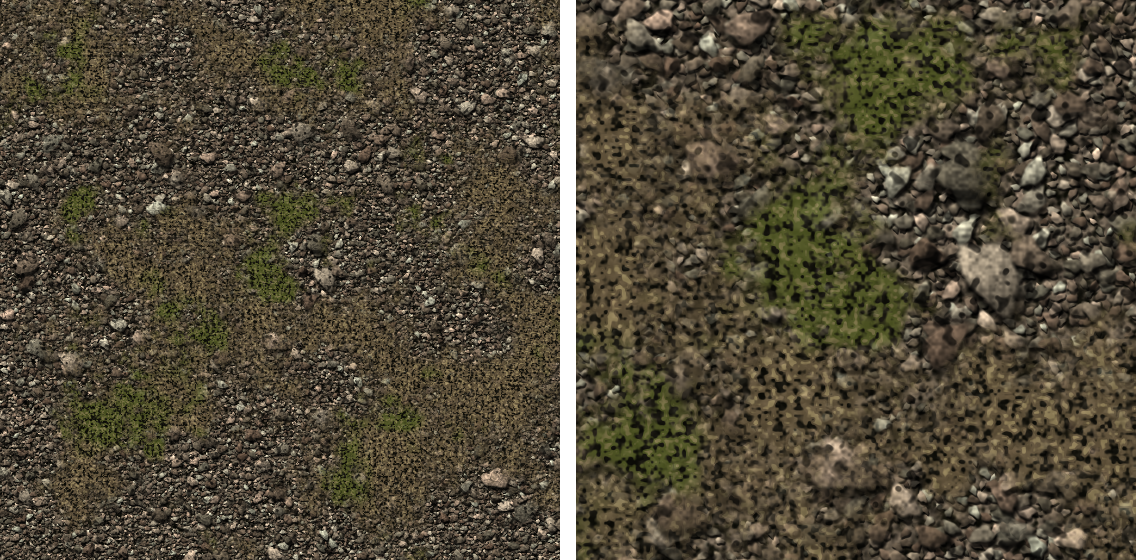
Left, the full canvas; right, a detail of the centre.
This texture is drawn by a three.js fragment shader. Its source:

```glsl
// Stony ground seen from above: dark soil under gravel of many sizes, with
// patches of dry grass and green moss. Each gravel layer scatters lit, uneven
// pebbles on a jittered grid, painted from the finest layer to the largest.
varying vec2 vUv;

const vec3 SOIL_DARK = vec3(0.04, 0.04, 0.02);
const vec3 SOIL_LIGHT = vec3(0.43, 0.38, 0.32);
const vec3 STONE_DARK = vec3(0.35, 0.31, 0.26);
const vec3 STONE_PALE = vec3(0.77, 0.73, 0.65);
const vec3 STONE_PINK = vec3(1.07, 0.97, 0.93);
const vec3 STONE_GREY = vec3(0.95, 1.01, 0.99);
const vec3 GRASS_DRY = vec3(0.40, 0.34, 0.24);
const vec3 GRASS_STRAW = vec3(0.62, 0.55, 0.38);
const vec3 MOSS = vec3(0.32, 0.35, 0.14);
const vec2 LIGHT_DIR = vec2(-0.37, 0.93);
const mat2 TURN = mat2(0.8, 0.6, -0.6, 0.8);
const int GRAVEL_LAYERS = 5;

float hash(vec2 p) {
  return fract(sin(dot(p, vec2(127.1, 311.7))) * 43758.5453);
}

vec2 hash2(vec2 p) {
  return vec2(hash(p), hash(p + 17.3));
}

float noise(vec2 p) {
  vec2 cell = floor(p);
  vec2 f = fract(p);
  f = f * f * (3.0 - 2.0 * f);
  float bottom = mix(hash(cell), hash(cell + vec2(1.0, 0.0)), f.x);
  float top = mix(hash(cell + vec2(0.0, 1.0)), hash(cell + 1.0), f.x);
  return mix(bottom, top, f.y);
}

float fbm(vec2 p) {
  float sum = 0.0;
  float weight = 0.533;
  for (int i = 0; i < 4; i++) {
    sum += weight * noise(p);
    p = TURN * p * 2.03 + 11.7;
    weight *= 0.5;
  }
  return sum;
}

// Relative radius inside an uneven, stretched pebble: 1 on its outline.
float pebbleRadius(vec2 offset, float angle, float size, float phase) {
  float c = cos(angle);
  float s = sin(angle);
  vec2 q = vec2(c * offset.x + s * offset.y, c * offset.y - s * offset.x);
  q *= vec2(0.8, 1.25) / size;
  float around = atan(q.y, q.x + 0.0001);
  float wobble = 0.13 * sin(3.0 * around + phase) + 0.07 * sin(5.0 * around - phase);
  return length(q) * (1.0 + wobble);
}

vec3 stoneColor(vec2 key) {
  float tone = pow(hash(key + 5.7), 1.7);
  vec3 tint = mix(STONE_PINK, STONE_GREY, hash(key + 9.2));
  return mix(STONE_DARK, STONE_PALE, tone) * tint;
}

// Paints one grid of pebbles, with their shadows, over the ground.
vec3 addGravel(vec3 ground, vec2 uv, float count, float density, float seed) {
  vec2 p = uv * count;
  vec2 cell = floor(p);
  float edge = 0.08 + count * 0.0014;
  for (int j = -1; j <= 1; j++) {
    for (int i = -1; i <= 1; i++) {
      vec2 id = cell + vec2(float(i), float(j));
      vec2 key = id + seed;
      float presence = smoothstep(0.0, 0.1, density - hash(key + 3.1));
      vec2 center = id + 0.5 + 0.7 * (hash2(key) - 0.5);
      vec2 offset = p - center;
      float size = mix(0.26, 0.52, hash(key + 7.9));
      float angle = 2.2 * (hash(key + 2.4) - 0.5);
      float phase = 6.28 * hash(key + 4.6);
      float body = pebbleRadius(offset, angle, size, phase);
      float shadowBody = pebbleRadius(offset + LIGHT_DIR * 0.2, angle, size, phase);
      float mask = presence * (1.0 - smoothstep(1.0 - edge, 1.0 + edge, body));
      float shadow = presence * (1.0 - smoothstep(0.8, 1.25, shadowBody));
      float slope = clamp(dot(offset, LIGHT_DIR) / size, -1.0, 1.0);
      float shade = 0.95 + 0.34 * slope - 0.14 * body * body;
      ground *= 1.0 - 0.75 * shadow;
      ground = mix(ground, stoneColor(key) * shade, mask);
    }
  }
  return ground;
}

// Fine tufts: dark gaps, coloured leaves and a few bright straw tips.
vec3 plantColor(vec2 uv, float moss) {
  float tuft = 0.5 * noise(TURN * uv * 270.0) + 0.5 * noise(uv * 470.0 + 8.0);
  vec3 leaf = mix(GRASS_DRY, MOSS, moss);
  vec3 color = mix(SOIL_DARK, leaf, smoothstep(0.26, 0.52, tuft));
  float tips = smoothstep(0.6, 0.78, tuft) * (1.0 - 0.4 * moss);
  return mix(color, GRASS_STRAW, tips);
}

void main() {
  vec2 uv = vUv;
  float ragged = 0.26 * (fbm(uv * 45.0) - 0.5);
  float moss = smoothstep(0.6, 0.78, fbm(uv * 8.0 + 31.0) + ragged);
  float grass = smoothstep(0.46, 0.74, fbm(uv * 7.0 + 4.0) + ragged);
  float plants = max(grass, moss);

  // Soil, then gravel from fine to coarse, sparser under plants
  float crumbs = 0.5 * fbm(uv * 120.0) + 0.5 * noise(TURN * uv * 330.0);
  vec3 color = mix(SOIL_DARK, SOIL_LIGHT, smoothstep(0.24, 0.68, crumbs));
  float count = 150.0;
  float density = 0.88;
  for (int i = 0; i < GRAVEL_LAYERS; i++) {
    color = addGravel(color, uv, count, density * (1.0 - 0.5 * plants), 23.0 * float(i));
    count *= 0.64;
    density *= 0.6;
  }

  // Surface grit and small dark pits
  float grit = 0.45 * noise(TURN * uv * 300.0 + 3.0) + 0.55 * noise(uv * 500.0);
  float pits = smoothstep(0.12, 0.36, noise(TURN * uv * 190.0 + 5.0));
  color *= (0.52 + 1.0 * grit) * mix(0.35, 1.0, pits);

  // Plants growing between the stones
  float clumps = smoothstep(0.25, 0.65, fbm(uv * 75.0 + 6.0) + 0.25 * plants);
  color = mix(color, plantColor(uv, moss), 0.85 * plants * clumps);
  gl_FragColor = vec4(color, 1.0);
}
```
